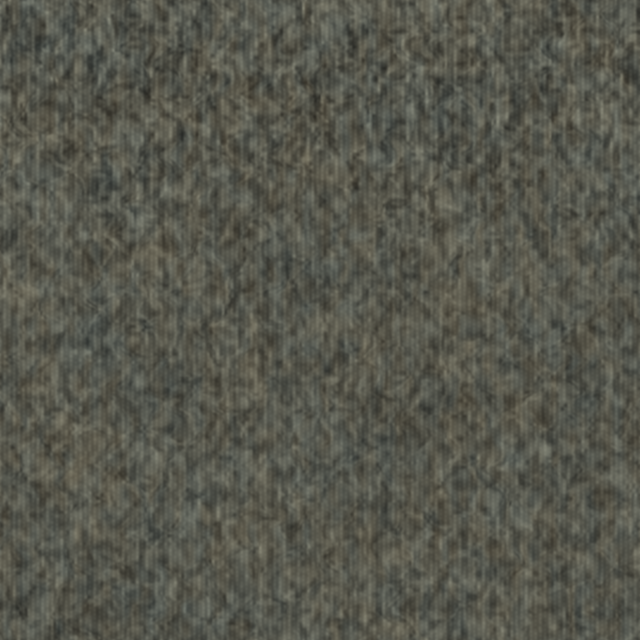
Reproduce this texture procedurally as a Shadertoy shader.

```glsl
// Heathered grey-green knit cloth: fine vertical ribs crossed by faint stitch rows,
// mottled with short vertical fibre streaks, dark flecks and soft cloudy patches.
// Built from value noise, with a random shift per rib to stagger the streaks.

#define BASE_COLOR vec3(0.339, 0.341, 0.302)
#define RIBS 135.0
#define ROWS 150.0
#define RIB_DEPTH 0.045
#define ROW_DEPTH 0.022
#define STREAK_GAIN 0.165
#define FLECK_GAIN 0.185
#define GRAIN_GAIN 0.165
#define CLOUD_GAIN 0.060
#define TINT_GAIN 0.035

const float TAU = 6.2831853;

float hash(vec2 p) {
    return fract(sin(dot(p, vec2(127.1, 311.7))) * 43758.5453);
}

// Smooth value noise in -1..1
float noise(vec2 p) {
    vec2 cell = floor(p);
    vec2 f = fract(p);
    f = f * f * (3.0 - 2.0 * f);
    float low = mix(hash(cell), hash(cell + vec2(1.0, 0.0)), f.x);
    float high = mix(hash(cell + vec2(0.0, 1.0)), hash(cell + vec2(1.0, 1.0)), f.x);
    return 2.0 * mix(low, high, f.y) - 1.0;
}

// Shade along one strand, shifted by a random amount, in -1..1
float strand(float column, float y) {
    y += 7.0 * hash(vec2(column, 91.7));
    float cell = floor(y);
    float f = smoothstep(0.0, 1.0, y - cell);
    return 2.0 * mix(hash(vec2(column, cell)), hash(vec2(column, cell + 1.0)), f) - 1.0;
}

// Neighbouring strands blended sideways into soft vertical streaks
float streaks(vec2 p) {
    float column = floor(p.x);
    float f = smoothstep(0.0, 1.0, p.x - column);
    return mix(strand(column, p.y), strand(column + 1.0, p.y), f);
}

void mainImage(out vec4 fragColor, in vec2 fragCoord) {
    vec2 uv = fragCoord / iResolution.y;

    // Slight wobble keeps the mottling off a regular grid
    vec2 wobble = 0.006 * vec2(noise(uv * 41.0), noise(uv * 37.0 + 19.3));
    vec2 p = uv + wobble;

    // Mottling at several sizes
    float streak = streaks(vec2(uv.x * RIBS, uv.y * 48.0));
    float fleck = noise(p * vec2(88.0, 66.0) + 5.2);
    float grain = noise(p * vec2(165.0, 140.0) + 31.8);
    float cloud = noise(p * vec2(17.0, 11.0) + 3.7) + 0.6 * noise(uv * vec2(4.0, 5.0) + 8.1);

    // The upper part of the cloth is more strongly speckled
    float contrast = mix(0.93, 1.16, smoothstep(0.55, 0.85, uv.y));
    float shade = contrast * (STREAK_GAIN * streak + FLECK_GAIN * fleck + GRAIN_GAIN * grain);
    shade += CLOUD_GAIN * cloud;

    // Knit structure: ribs and stitch rows, alternate ribs offset by half a row
    float rib = cos(TAU * uv.x * RIBS);
    float offset = 0.5 * mod(floor(uv.x * RIBS + 0.5), 2.0);
    float row = cos(TAU * (uv.y * ROWS + offset)) * (0.5 + 0.5 * rib);
    shade += RIB_DEPTH * rib + ROW_DEPTH * row;

    // Fibres drift between warm olive and cool grey-green
    float tint = noise(p * vec2(70.0, 34.0) + 57.4) + 0.5 * noise(uv * 9.0 + 23.6);
    vec3 color = BASE_COLOR * (1.0 + shade + TINT_GAIN * tint * vec3(-1.0, 0.1, 1.2));

    fragColor = vec4(clamp(color, 0.0, 1.0), 1.0);
}
```
